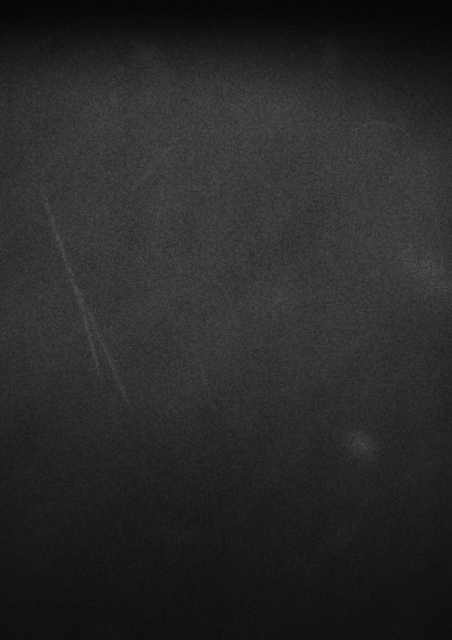
This texture is drawn by a WebGL 2 fragment shader. Its source:

```glsl
#version 300 es
precision highp float;
// A worn, wiped blackboard: a vertical light falloff with dark edges, cloudy
// eraser smears from stretched fractal noise, faint chalk strokes and patches
// scattered by hash, and a fine grain with sparse dust over everything.

uniform vec2 u_resolution;
out vec4 fragColor;

// Light, in grey levels
const float LOW_GREY = 0.067;
const float HIGH_GREY = 0.234;
const float TOP_GREY = 0.13;       // share of light left at the top edge
const float SIDE_SHADE = 0.20;
// Smears
const float CLOUD_AMOUNT = 0.30;
const float WIPE_AMOUNT = 0.13;
// Chalk marks
const int PATCH_COUNT = 10;
const int SCRATCH_COUNT = 12;
const float PATCH_LIGHT = 0.045;
const float SCRATCH_LIGHT = 0.020;
const float STROKE_LIGHT = 0.062;
// Grain
const float GRAIN_SCALE = 430.0;   // cells per canvas height
const float GRAIN_AMOUNT = 0.50;
const float DUST_SCALE = 150.0;
const float DUST_SHARE = 0.09;
const float DUST_LIGHT = 0.07;

float hash(vec2 p) {
  vec3 q = fract(vec3(p.xyx) * 0.1031);
  q += dot(q, q.yzx + 33.33);
  return fract((q.x + q.y) * q.z);
}

vec2 hash2(float n) {
  return vec2(hash(vec2(n, 3.7)), hash(vec2(n, 71.3)));
}

mat2 rotation(float a) {
  return mat2(cos(a), sin(a), -sin(a), cos(a));
}

float noise(vec2 p) {
  vec2 i = floor(p), f = fract(p);
  f = f * f * (3.0 - 2.0 * f);
  return mix(mix(hash(i), hash(i + vec2(1, 0)), f.x),
             mix(hash(i + vec2(0, 1)), hash(i + vec2(1, 1)), f.x), f.y);
}

float fbm(vec2 p) {
  float sum = 0.0, amp = 0.5;
  for (int i = 0; i < 5; i++) {
    sum += amp * noise(p);
    p = rotation(0.6) * p * 2.03 + 17.1;
    amp *= 0.5;
  }
  return sum / 0.97;
}

// Soft line from a to b that fades out at both ends
float stroke(vec2 p, vec2 a, vec2 b, float width) {
  vec2 ab = b - a;
  float t = clamp(dot(p - a, ab) / dot(ab, ab), 0.0, 1.0);
  float d = length(p - a - ab * t) / width;
  return exp(-d * d) * smoothstep(0.0, 0.2, t) * (1.0 - smoothstep(0.85, 1.0, t));
}

float blob(vec2 p, vec2 center, vec2 size, float angle) {
  vec2 q = rotation(angle) * (p - center) / size;
  return exp(-dot(q, q));
}

// Board light: bright above the middle, dark at the top, bottom and sides
float boardLight(vec2 uv) {
  float grey = mix(LOW_GREY, HIGH_GREY, smoothstep(-0.05, 0.62, uv.y));
  float topStart = 0.83 - 0.09 * smoothstep(0.45, 1.0, uv.x);
  grey *= mix(1.0, TOP_GREY, smoothstep(topStart, 1.0, uv.y));
  return grey * (1.0 - SIDE_SHADE * pow(abs(uv.x * 2.0 - 1.0), 3.0));
}

// Cloudy smears plus vertical and diagonal eraser wipes, centred on zero
float smears(vec2 p) {
  float cloud = fbm(p * 4.5 + 5.0) - 0.5;
  float vertical = fbm(p * vec2(24.0, 3.0) + 40.0) - 0.5;
  float diagonal = fbm(rotation(-0.65) * p * vec2(4.0, 22.0) + 80.0) - 0.5;
  return CLOUD_AMOUNT * cloud + WIPE_AMOUNT * (vertical + diagonal);
}

float chalkMarks(vec2 p, float aspect, float rough) {
  float light = 0.0;
  // Scattered residue patches and short scratches
  for (int i = 0; i < PATCH_COUNT; i++) {
    vec2 r = hash2(float(i) + 11.0), s = hash2(float(i) + 57.0);
    light += PATCH_LIGHT * s.y * rough
           * blob(p, r * vec2(aspect, 1.0), vec2(0.035, 0.015), s.x * 6.28);
  }
  for (int i = 0; i < SCRATCH_COUNT; i++) {
    vec2 a = hash2(float(i) + 131.0) * vec2(aspect, 1.0), s = hash2(float(i) + 173.0);
    float angle = mix(0.4, 2.4, s.x);
    vec2 b = a + vec2(cos(angle), sin(angle)) * mix(0.06, 0.2, s.y);
    light += SCRATCH_LIGHT * rough * stroke(p, a, b, 0.0025);
  }
  // Long slanted pair, the first one bent near its upper third
  vec2 bend = vec2(0.012 * smoothstep(0.5, 0.72, p.y), 0.0);
  light += STROKE_LIGHT * rough * stroke(p + bend, vec2(0.070, 0.73), vec2(0.163, 0.39), 0.0036);
  light += STROKE_LIGHT * rough * stroke(p, vec2(0.112, 0.57), vec2(0.208, 0.355), 0.0034);
  // Faint arc and wiped spots on the right
  vec2 c = p - vec2(0.592, 0.742);
  float ring = (length(c) - 0.066) / 0.0022;
  light += 0.04 * rough * exp(-ring * ring) * smoothstep(0.03, 0.06, c.y);
  light += 0.10 * rough * blob(p, vec2(0.565, 0.305), vec2(0.026, 0.017), 0.5);
  light += 0.06 * rough * blob(p, vec2(0.675, 0.57), vec2(0.055, 0.030), 0.7);
  return light;
}

// Small round specks, one at most per cell
float dust(vec2 p) {
  vec2 cell = floor(p * DUST_SCALE);
  vec2 spot = 0.3 + 0.4 * vec2(hash(cell + 9.0), hash(cell + 27.0));
  float d = length(fract(p * DUST_SCALE) - spot);
  return step(hash(cell + 63.0), DUST_SHARE) * hash(cell + 5.0)
       * (1.0 - smoothstep(0.05, 0.3, d));
}

void main() {
  vec2 uv = gl_FragCoord.xy / u_resolution;
  vec2 p = gl_FragCoord.xy / u_resolution.y;
  float aspect = u_resolution.x / u_resolution.y;
  float grain = 0.6 * noise(rotation(0.5) * p * GRAIN_SCALE)
              + 0.4 * noise(p * GRAIN_SCALE * 1.6 + 31.0) - 0.5;
  float rough = 0.3 + 1.1 * fbm(p * 90.0);

  float light = boardLight(uv);
  float grey = light * (1.0 + smears(p) + GRAIN_AMOUNT * grain);
  grey += chalkMarks(p, aspect, rough) * (0.5 + 2.2 * light) * (1.0 + grain);
  grey += DUST_LIGHT * dust(p) * light / HIGH_GREY;
  fragColor = vec4(vec3(clamp(grey, 0.0, 1.0)), 1.0);
}
```
